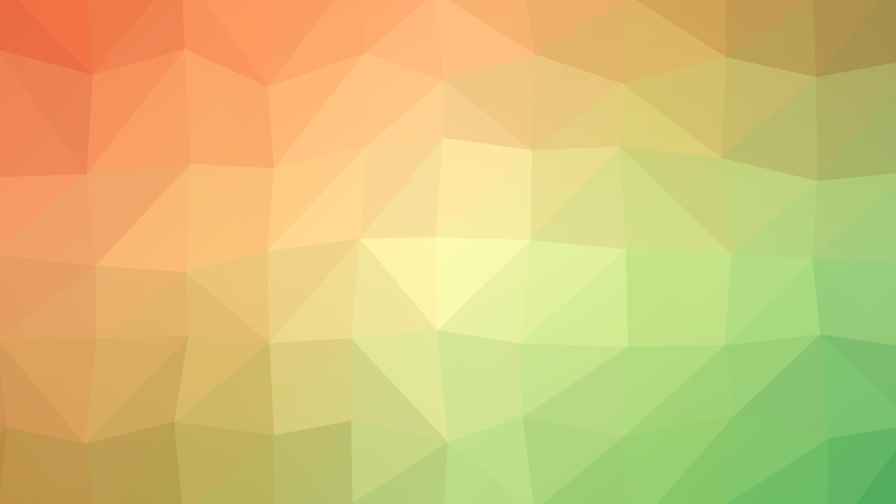
Write a WebGL 2 fragment shader that draws this background.

```glsl
#version 300 es
precision highp float;
// Low-poly mesh of flat triangles over a warm-to-green gradient with a pale centre.

uniform vec2 u_resolution;
out vec4 outColor;

#define GRID vec2(9.83, 5.54)  // mesh cells across and down the canvas
#define ROW_SHIFT 0.256        // part of the first row hidden above the top
#define JITTER 0.20            // random shift of the vertices, in cells
#define PINCH 0.22             // pull of the middle columns to the left
#define ARCH 0.25              // upward bow of the middle rows
#define ZIGZAG 0.14            // alternating height of the outer rows
#define FACET_SHADE 0.05       // brightness variation between triangles
#define FACET_SLOPE 0.18       // share of the gradient kept inside a triangle

// Gradient colours from left to right along the top, middle and bottom
const vec3 TOP[5] = vec3[5](
  vec3(0.92, 0.38, 0.23), vec3(0.99, 0.56, 0.35), vec3(0.99, 0.69, 0.46),
  vec3(0.86, 0.66, 0.35), vec3(0.64, 0.52, 0.27));
const vec3 MIDDLE[5] = vec3[5](
  vec3(0.95, 0.62, 0.41), vec3(0.98, 0.79, 0.49), vec3(1.00, 0.98, 0.70),
  vec3(0.82, 0.92, 0.55), vec3(0.62, 0.82, 0.50));
const vec3 BOTTOM[5] = vec3[5](
  vec3(0.73, 0.55, 0.27), vec3(0.70, 0.67, 0.33), vec3(0.72, 0.85, 0.52),
  vec3(0.55, 0.80, 0.42), vec3(0.30, 0.67, 0.36));

float hash(vec2 p) {
  return fract(sin(dot(p, vec2(127.1, 311.7))) * 43758.5453);
}

// Smooth colour field, sampled in mesh coordinates (rows count downward)
vec3 gradient(vec2 p) {
  vec2 uv = clamp((p - vec2(0.0, ROW_SHIFT)) / GRID, 0.0, 1.0);
  float x = uv.x * 4.0;
  int i = min(int(x), 3);
  float t = x - float(i);
  vec3 top = mix(TOP[i], TOP[i + 1], t);
  vec3 middle = mix(MIDDLE[i], MIDDLE[i + 1], t);
  vec3 bottom = mix(BOTTOM[i], BOTTOM[i + 1], t);
  return uv.y < 0.5 ? mix(top, middle, uv.y * 2.0)
                    : mix(middle, bottom, uv.y * 2.0 - 1.0);
}

// Grid node displaced by broad waves and a little noise
vec2 vertex(vec2 node) {
  vec2 noise = vec2(hash(node), hash(node + 37.0)) - 0.5;
  float pinch = exp(-pow(abs(node.x - 5.8) / 1.5, 2.0));
  float arch = exp(-pow(abs(node.y - 2.5), 2.0)) * cos(0.698 * (node.x - 1.0));
  float zigzag = (2.0 * mod(node.x, 2.0) - 1.0) * step(1.5, abs(node.y - 3.0));
  return node + JITTER * noise + vec2(-PINCH * pinch, ARCH * arch + ZIGZAG * zigzag);
}

// True where the cell is split from its upper left to its lower right corner
bool splitsDown(vec2 cell) {
  float phase = mod(cell.x, 5.0);
  return (phase == 2.0 && cell.y < 4.0)
      || (phase == 4.0 && abs(cell.y - 3.5) < 1.0)
      || (phase == 0.0 && abs(cell.y - 2.5) > 1.0);
}

// Signed distance to an edge, positive on the inner side
float edgeDistance(vec2 p, vec2 a, vec2 b) {
  vec2 e = normalize(b - a);
  vec2 q = p - a;
  return e.x * q.y - e.y * q.x;
}

// Triangle colour in rgb, weighted by its pixel coverage in a
vec4 facet(vec2 p, vec2 a, vec2 b, vec2 c, float pixel, float seed) {
  float d = min(edgeDistance(p, a, b), min(edgeDistance(p, b, c), edgeDistance(p, c, a)));
  float coverage = clamp(0.5 + d / pixel, 0.0, 1.0);
  vec3 color = gradient(mix((a + b + c) / 3.0, p, FACET_SLOPE));
  color *= 1.0 + FACET_SHADE * (seed - 0.5);
  return vec4(color, 1.0) * coverage;
}

void main() {
  vec2 uv = gl_FragCoord.xy / u_resolution;
  vec2 p = vec2(uv.x, 1.0 - uv.y) * GRID + vec2(0.0, ROW_SHIFT);
  float pixel = GRID.y / u_resolution.y;
  vec4 sum = vec4(0.0);

  // Blend the triangles of the surrounding cells
  for (int j = -1; j <= 1; j++) {
    for (int i = -1; i <= 1; i++) {
      vec2 cell = floor(p) + vec2(i, j);
      vec2 a = vertex(cell);
      vec2 b = vertex(cell + vec2(1.0, 0.0));
      vec2 c = vertex(cell + vec2(1.0, 1.0));
      vec2 d = vertex(cell + vec2(0.0, 1.0));
      float seedA = hash(cell + 11.0);
      float seedB = hash(cell + 23.0);
      if (splitsDown(cell)) {
        sum += facet(p, a, b, c, pixel, seedA) + facet(p, a, c, d, pixel, seedB);
      } else {
        sum += facet(p, a, b, d, pixel, seedA) + facet(p, b, c, d, pixel, seedB);
      }
    }
  }
  outColor = vec4(sum.rgb / max(sum.a, 0.001), 1.0);
}
```
